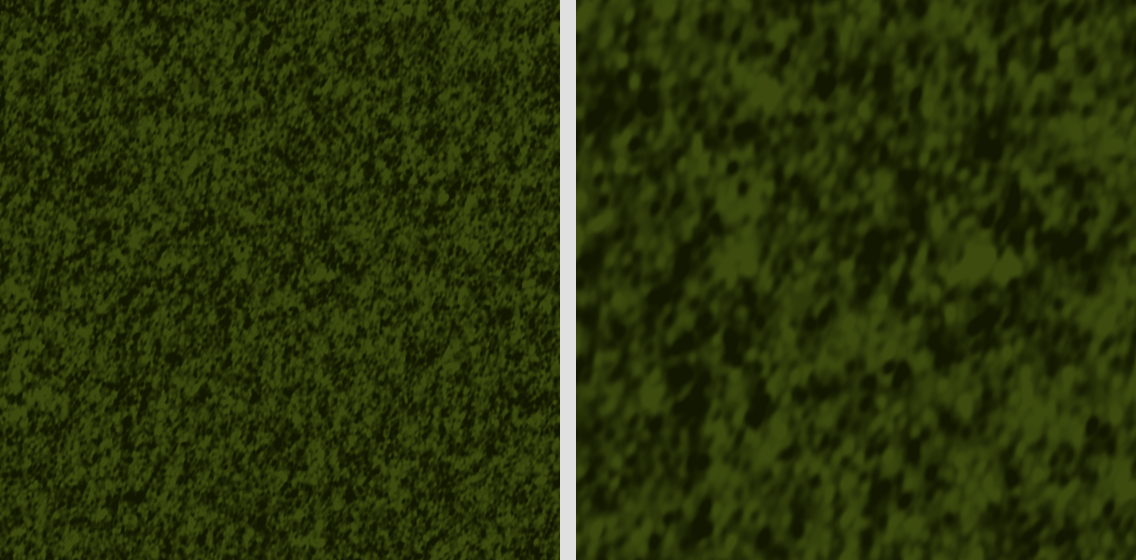
Left, the full canvas; right, a detail of the centre.
Write a three.js fragment shader that draws this texture.

```glsl
// Dark mossy felt: soft olive clumps and near-black gaps, leaning right of vertical.
// Layers of cellular spot noise (one weighted round spot per cell) are summed in
// stretched, tilted coordinates, then mapped onto a two-colour ramp.

varying vec2 vUv;

const vec3 SHADOW_COLOR = vec3(0.066, 0.090, 0.0);
const vec3 MOSS_COLOR = vec3(0.238, 0.300, 0.055);

const float LEAN_ANGLE = 0.34;    // radians from vertical, to the right
const float STRETCH = 1.6;        // length of a clump over its width
const float BASE_CELLS = 27.0;    // cells across the canvas in the broadest layer
const float TONE_RANGE = 1.24;    // noise value that reaches either end colour
const int LAYERS = 4;

// Shares of the layers: drifts, clumps, tufts, fine grain
const vec4 LAYER_WEIGHTS = vec4(0.19, 0.42, 0.86, 0.85);

// Three random values from 0 to 1 for a cell
vec3 hash3(vec2 cell) {
  vec3 h = fract(cell.xyx * vec3(0.1031, 0.1030, 0.0973));
  h += dot(h, h.yxz + 33.33);
  return fract((h.xxy + h.yzz) * h.zyx);
}

// Sum of smooth light and dark spots, one at a random place in each cell
float spotNoise(vec2 p) {
  vec2 cell = floor(p);
  vec2 local = p - cell;
  float sum = 0.0;
  for (int y = -1; y <= 1; y++) {
    for (int x = -1; x <= 1; x++) {
      vec2 neighbour = vec2(float(x), float(y));
      vec3 random = hash3(cell + neighbour);
      vec2 toSpot = neighbour + random.xy - local;
      float falloff = max(0.0, 1.0 - dot(toSpot, toSpot));
      sum += (2.0 * random.z - 1.0) * falloff * falloff;
    }
  }
  return sum;
}

// Coordinates across and along the lean, compressed along it
vec2 leanCoords(vec2 uv) {
  vec2 along = vec2(sin(LEAN_ANGLE), cos(LEAN_ANGLE));
  vec2 across = vec2(along.y, -along.x);
  return vec2(dot(uv, across), dot(uv, along) / STRETCH);
}

float mossNoise(vec2 p) {
  vec4 weights = LAYER_WEIGHTS;
  float cells = BASE_CELLS;
  float sum = 0.0;
  for (int i = 0; i < LAYERS; i++) {
    sum += weights.x * spotNoise(p * cells + 37.7 * float(i + 1));
    weights = weights.yzwx;
    cells *= 2.0;
  }
  return sum;
}

void main() {
  float tone = smoothstep(-TONE_RANGE, TONE_RANGE, mossNoise(leanCoords(vUv)));
  gl_FragColor = vec4(mix(SHADOW_COLOR, MOSS_COLOR, tone), 1.0);
}
```
